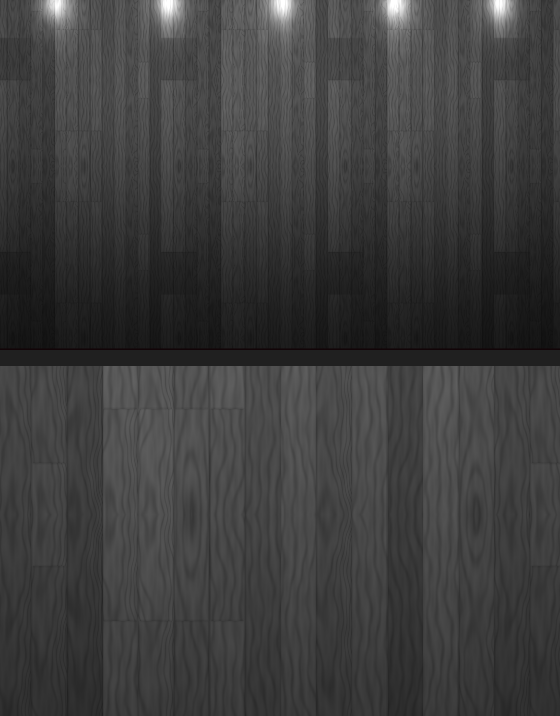
Top, the full canvas; bottom, a detail of the centre.
Reproduce this texture procedurally as a WebGL 1 fragment shader.

```glsl
precision highp float;

uniform vec2 u_resolution;

#define ASPECT 1.6
#define REPEAT_W 0.475
#define REPEAT_H 0.4917
#define PLANKS 14.0
#define ORIGIN vec2(0.156, 0.475)
#define SEAM_WIDTH 0.0012
#define SEAM_DEPTH 0.20
#define TONE_RANGE 0.22
#define GRAIN_DEPTH 0.14
#define FIBRE_DEPTH 0.13
#define WOOD_GREY 0.328
#define LAMP_GAP 0.3235

float hash(vec2 p) {
  p = fract(p * vec2(0.1031, 0.1130));
  p += dot(p, p.yx + 33.33);
  return fract((p.x + p.y) * p.x * 97.3);
}

// Distance to the nearest scattered point
float cellular(vec2 p) {
  vec2 cell = floor(p), f = fract(p);
  float nearest = 2.0;
  for (int j = -1; j <= 1; j++) {
    for (int i = -1; i <= 1; i++) {
      vec2 o = vec2(float(i), float(j));
      vec2 c = cell + o + 40.0;
      vec2 d = o + vec2(hash(c), hash(c + 71.0)) - f;
      nearest = min(nearest, dot(d, d));
    }
  }
  return sqrt(nearest);
}

// 1 when id is the given plank
float isPlank(float id, float n) {
  return 1.0 - step(0.5, abs(id - n));
}

// Dark growth rings: closed eyes, tall arches or straight lines
float rings(float x, float y, float eye, float seed) {
  float warp = 0.12 * sin(y * 27.0 + seed * 40.0)
             + 0.06 * sin(y * 71.0 + x * 4.0 + seed * 17.0)
             + 0.02 * sin(y * 190.0 - x * 7.0);
  float xs = x + warp + (seed - 0.5) * 0.5;
  float arch = xs * xs * 8.0 + y * mix(6.0, 14.0, seed);
  float straight = xs * 3.6 + 0.8 * sin(y * 11.0 + seed * 9.0);
  float oval = length(vec2(x * 5.0, y * 24.0)) + warp * 1.5;
  float field = mix(straight, arch, step(0.5, seed));
  field = mix(field, oval, eye);
  float line = 0.5 + 0.5 * sin(6.2832 * field);
  vec2 heart = vec2(x * 4.0, y * 45.0);
  return line * line * line + 1.2 * eye * exp(-dot(heart, heart));
}

// Brightness of the boards at p, with y mirrored inside each repeat
float boards(vec2 p, float px) {
  float across = fract((p.x - ORIGIN.x) / REPEAT_W) * PLANKS;
  float id = floor(across);
  float x = fract(across) - 0.5;
  float rowPos = (p.y - ORIGIN.y) / REPEAT_H + 0.5;
  float row = floor(rowPos);
  float y = abs(fract(rowPos) - 0.5) * REPEAT_H;

  // Board ends
  float cut = mix(0.05, 0.21, hash(vec2(id, 5.0)));
  cut = mix(cut, 0.101, step(id, 3.5));
  cut = mix(cut, 0.194, isPlank(id, 7.0));
  cut = mix(cut, 0.049, isPlank(id, 12.0));
  float uncut = max(isPlank(id, 13.0), isPlank(id, 8.0));
  uncut = max(uncut, step(3.5, id) * step(id, 6.5));
  uncut = max(uncut, step(8.5, id) * step(id, 11.5));
  float outer = smoothstep(-px, px, y - cut) * (1.0 - uncut);
  float part = step(0.5, outer);
  float seed = hash(vec2(id + 3.0, part * 7.0 + 2.0));

  // Tone of each board
  float inTone = hash(vec2(id + 1.0, 13.0));
  float outTone = hash(vec2(id + 1.0, 29.0));
  float tone = 1.0 + TONE_RANGE * (mix(inTone, outTone, outer) - 0.5);
  tone *= 1.0 - 0.14 * max(isPlank(id, 13.0), isPlank(id, 8.0));
  tone *= 1.0 + 0.07 * max(step(id, 1.5), isPlank(id, 7.0));
  float patchId = step(8.5, id) * step(id, 11.5);
  float patchTone = 0.19 - 0.05 * (id - 9.0);
  tone *= 1.0 - patchTone * patchId * mod(row, 2.0) * smoothstep(-px, px, y - 0.125);

  // Rings and fibres
  float eye = max(isPlank(id, 2.0), isPlank(id, 10.0)) * (1.0 - part);
  eye *= 1.0 - smoothstep(0.08, 0.15, y);
  float grain = rings(x, y - part * cut, eye, seed);
  float fibre = cellular(vec2(across * 7.0, y * 32.0 + id * 3.0));
  float wave = sin(across * 23.0 + sin(y * 17.0 + id) * 1.5);
  tone *= 1.0 - GRAIN_DEPTH * (grain - 0.3);
  tone *= 1.0 + FIBRE_DEPTH * (fibre - 0.5) + 0.015 * wave;

  // Seams: uneven between planks, faint at board ends
  float edge = mod(floor(across + 0.5), PLANKS);
  float side = (0.5 - abs(x)) * REPEAT_W / PLANKS;
  float sideSeam = 1.0 - smoothstep(0.0, SEAM_WIDTH + px, side);
  sideSeam *= mix(0.35, 1.0, hash(vec2(edge, 47.0)));
  float end = mix(abs(y - cut), 1.0, uncut);
  end = min(end, mix(1.0, REPEAT_H * 0.5 - y, patchId));
  float endSeam = 0.4 * (1.0 - smoothstep(0.0, SEAM_WIDTH + px, end));
  return tone * (1.0 - SEAM_DEPTH * max(sideSeam, endSeam));
}

void main() {
  vec2 uv = gl_FragCoord.xy / u_resolution;
  vec2 p = vec2(uv.x * ASPECT, 1.0 - uv.y);
  float px = 1.0 / u_resolution.y;

  // Fade to the floor and to the sides
  float side = uv.x * 2.0 - 1.0;
  float light = WOOD_GREY * (1.0 - 0.71 * smoothstep(0.2, 1.1, p.y));
  light *= 1.0 - 0.20 * side * side;

  // Lamps along the top
  float halo = 0.0, core = 0.0;
  for (int i = 0; i < 5; i++) {
    float n = float(i);
    vec2 d = p - vec2(0.158 + LAMP_GAP * n - 0.025 * step(3.5, n), 0.008);
    vec2 wide = d / vec2(0.068, 0.105), tight = d / vec2(0.032, 0.046);
    halo += exp(-dot(wide, wide));
    core += exp(-dot(tight, tight));
  }
  float grey = boards(p, px) * (light + 0.19 * halo) + 0.50 * core;

  // Dark strip at the foot
  float foot = 1.0 - smoothstep(0.003, 0.003 + px, uv.y);
  vec3 color = mix(vec3(grey), vec3(0.07, 0.02, 0.03), foot);
  gl_FragColor = vec4(clamp(color, 0.0, 1.0), 1.0);
}
```
